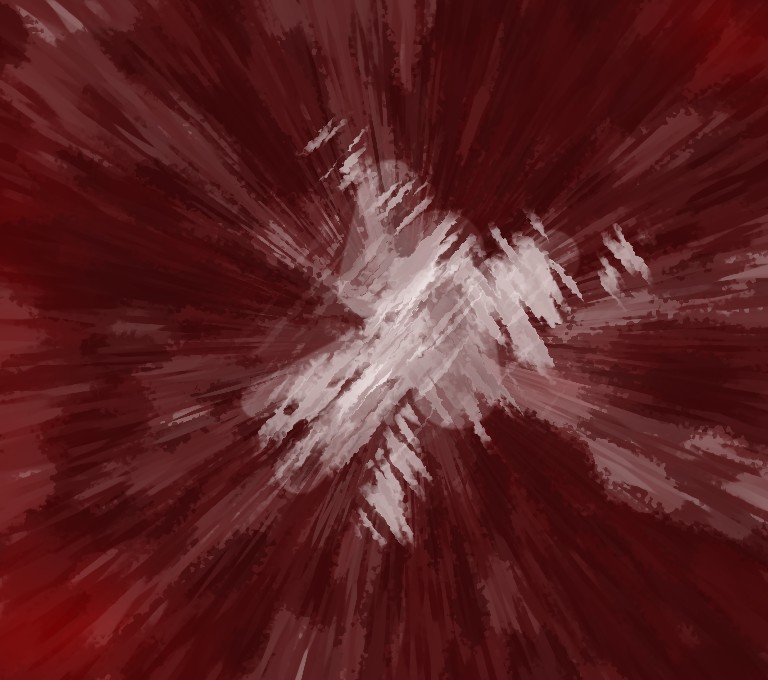
A Shadertoy shader for this background:

```glsl
// A burst of pale brush strokes over deep red: ragged radial beams around
// a chalky core of crossed strokes. Blended cellular noise in polar and
// rotated coordinates makes the bristles; capsules lay out the core.

const float TAU = 6.28318;

vec2 hash2(vec2 c) {
    vec3 q = fract(c.xyx * vec3(.1031, .1030, .0973));
    q += dot(q, q.yzx + 33.33);
    return fract((q.xx + q.yz) * q.zy);
}

// Cellular noise with softly blended borders, periodic in x
float cells(vec2 p, float period) {
    vec2 base = floor(p);
    float sum = 0., total = 0.;
    for (int j = -1; j <= 1; j++)
    for (int i = -1; i <= 1; i++) {
        vec2 cell = base + vec2(i, j);
        vec2 id = vec2(mod(cell.x, period), mod(cell.y, 997.));
        vec2 d = cell + hash2(id) - p;
        float weight = exp(-12. * dot(d, d));
        sum += weight * hash2(id + 57.).x;
        total += weight;
    }
    return sum / total;
}

float capsule(vec2 p, vec2 a, vec2 b, float radius) {
    vec2 ab = b - a;
    float t = clamp(dot(p - a, ab) / dot(ab, ab), 0., 1.);
    return length(p - a - ab * t) - radius;
}

// Long bristles lying along the given angle
float bristles(vec2 p, float angle, vec2 density) {
    vec2 along = vec2(cos(angle), sin(angle));
    return cells(vec2(dot(p, along), dot(p, vec2(-along.y, along.x))) * density, 997.);
}

// Soft wedge of light around a direction in degrees
float beam(float degrees, float direction, float width) {
    float d = mod(degrees - direction + 180., 360.) - 180.;
    return exp(-d * d / (width * width));
}

float blob(vec2 p, vec2 c, vec2 size) {
    vec2 d = (p - c) / size;
    return exp(-dot(d, d));
}

void mainImage(out vec4 fragColor, in vec2 fragCoord) {
    vec2 p = fragCoord / iResolution.xy * vec2(1.128, 1.);

    // Crumbled edges
    vec2 crumble = vec2(cells(p * 150., 997.), cells(p * 150. + 31., 997.)) - .5;
    vec2 q = p + .016 * crumble;
    vec2 center = vec2(.595, .5), ray = q - center, cleanRay = p - center;
    float r = length(cleanRay);
    float turn = atan(ray.y, ray.x) / TAU;
    float cleanTurn = atan(cleanRay.y, cleanRay.x) / TAU;

    // Crossed bristles of the core
    vec2 s = p + .005 * crumble;
    float rising = bristles(s, .86, vec2(14., 100.));
    float falling = bristles(s, -.98, vec2(14., 95.));
    float level = bristles(s, -.06, vec2(14., 80.));
    float weave = mix(rising, falling, smoothstep(.60, .67, p.x - .5 * (p.y - .5)));
    weave = mix(weave, level, blob(p, vec2(.48, .54), vec2(.09, .06)));

    // Radial strokes, from wide to hair-thin, giving way to the weave inside
    float broad = cells(vec2(turn * 26., length(ray) * 7.), 26.);
    float medium = cells(vec2(turn * 90., length(ray) * 11.), 90.);
    float fine = cells(vec2(cleanTurn * 340., r * 13.), 340.);
    float inside = smoothstep(.22, .1, r);
    fine = mix(fine, weave, inside);
    float brush = broad * .38 + medium * .36 + fine * .26 - .5;
    brush = mix(brush, .55 * (weave - .5), inside);

    // Beams and the dark gaps between them
    float deg = turn * 360. + 7. * (broad - .5);
    float light = .31
        + .40 * beam(deg, 11., 6.) * smoothstep(.18, .3, r)
        + .50 * beam(deg, -25., 10.)
        + .12 * beam(deg, 36., 9.)
        + .20 * beam(deg, 103., 13.)
        + .30 * beam(deg, 139., 9.)
        + .12 * beam(deg, 178., 14.)
        + .22 * beam(deg, 202., 11.)
        + .14 * beam(deg, 228., 8.)
        + .24 * beam(deg, 257., 11.)
        + .18 * beam(deg, 293., 8.)
        - .18 * beam(deg, 62., 17.)
        - .18 * beam(deg, 317., 9.)
        - .10 * beam(deg, 160., 9.);
    light += .26 * exp(-r * r / .05);
    light -= .32 * blob(q, vec2(.97, .48), vec2(.08, .06));
    light -= .32 * blob(q, vec2(.68, .24), vec2(.07, .10));
    light += .34 * blob(q, vec2(.81, .44), vec2(.07, .06));
    light += .22 * blob(q, vec2(.53, .65), vec2(.08, .09));

    // Translucent layers of pigment
    float layer = light + brush * .75;
    float veil = .04 + .07 * smoothstep(.30, .40, layer)
        + .11 * smoothstep(.48, .57, layer)
        + .15 * smoothstep(.74, .82, layer);
    veil += (fine - .5) * (.04 + .22 * veil);

    // Smooth-edged wash behind the core
    float wash = min(capsule(p, vec2(.647, .625), vec2(.67, .435), .066),
                     capsule(p, vec2(.574, .72), vec2(.54, .58), .045));
    wash = min(wash, capsule(p, vec2(.44, .31), vec2(.54, .41), .036));
    wash = min(wash, capsule(p, vec2(.38, .41), vec2(.53, .49), .026));
    wash = min(wash, capsule(p, vec2(.68, .55), vec2(.81, .62), .042));
    veil += .16 * smoothstep(.003, -.003, wash);

    // Chalky shapes of the core, then thin spurs
    float core = capsule(q, vec2(.46, .42), vec2(.59, .50), .028);
    core = min(core, capsule(q, vec2(.47, .36), vec2(.60, .50), .042));
    core = min(core, capsule(q, vec2(.59, .52), vec2(.78, .58), .055));
    core = min(core, capsule(q, vec2(.64, .59), vec2(.68, .44), .055));
    core = min(core, capsule(q, vec2(.76, .48), vec2(.83, .54), .012));
    core = min(core, capsule(q, vec2(.567, .25), vec2(.60, .40), .010));
    core = min(core, capsule(q, vec2(.50, .77), vec2(.58, .71), .002));
    core = min(core, capsule(q, vec2(.90, .60), vec2(.93, .64), -.004));
    float chalk = smoothstep(.022, -.022, core + (weave - .5) * .10);

    // Strokes that let the dark ground show through the chalk
    float hole = blob(q, vec2(.662, .535), vec2(.04, .065))
        + .65 * blob(q, vec2(.69, .44), vec2(.07, .05))
        + .65 * blob(q, vec2(.53, .38), vec2(.03, .05))
        + .75 * blob(q, vec2(.49, .52), vec2(.06, .04));
    chalk *= 1. - .68 * smoothstep(.35, .85, hole + (weave - .5) * .8);
    float coreTone = .79 + .30 * (weave - .5)
        - .22 * blob(p, vec2(.49, .34), vec2(.07, .05))
        - .24 * blob(p, vec2(.69, .43), vec2(.07, .06));
    veil = mix(veil, coreTone, chalk);

    // Scattered bright scratches near the core
    float scratch = smoothstep(.70, .92, bristles(s, .86, vec2(10., 130.)));
    veil += .22 * scratch * exp(-r * r / .03);

    // Ground, saturated red toward the rim
    float redGlow = .9 * blob(p, vec2(.08, .06), vec2(.17, .11))
        + .4 * blob(p, vec2(0., .45), vec2(.09, .5))
        + .5 * blob(p, vec2(1.08, .95), vec2(.11, .10));
    vec3 ground = mix(vec3(.245, .025, .032), vec3(.45, .005, .01), min(redGlow, 1.));
    ground *= .96 + .25 * (medium - .4);
    vec3 pigment = mix(vec3(.74, .43, .43), vec3(.93, .88, .88), smoothstep(.08, .5, veil));
    float blush = blob(p, vec2(.84, .44), vec2(.11, .07)) * (1. - chalk);
    pigment = mix(pigment, vec3(.93, .64, .64), .7 * blush);
    fragColor = vec4(mix(ground, pigment, clamp(veil + .10 * blush, 0., 1.)), 1.);
}
```
